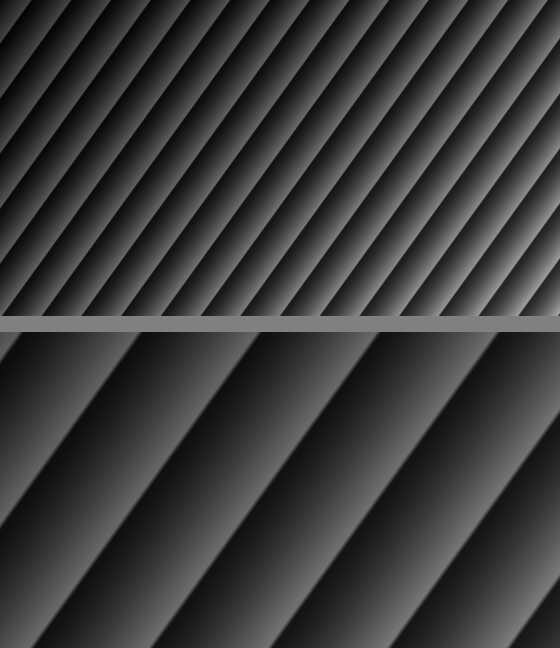
Top, the full canvas; bottom, a detail of the centre.
Write a Shadertoy shader that draws this pattern.

```glsl
const vec2 STRIPE_FREQ = vec2(7.956, -5.745); // repeats per canvas height
const float STRIPE_PHASE = -0.08;
const float EDGE_WIDTH = 0.06;                // share of one repeat
const float RAMP_POWER = 1.3;
const vec2 LIGHT_WEIGHT = vec2(0.6, 0.4);     // rightward, downward
const float LIGHT_CURVE = 1.5;
const vec2 SHADOW_RANGE = vec2(0.015, 0.16);
const vec2 CONTRAST_RANGE = vec2(0.25, 0.52);

// Slow rise from dark to bright, then a short soft drop
float slatProfile(float phase) {
    float ramp = fract(phase);
    float edge = max(EDGE_WIDTH, 1.5 * fwidth(phase));
    float drop = 1.0 - smoothstep(1.0 - edge, 1.0, ramp);
    return pow(ramp, RAMP_POWER) * drop;
}

void mainImage(out vec4 fragColor, in vec2 fragCoord) {
    vec2 uv = fragCoord / iResolution.xy;
    vec2 pos = fragCoord / iResolution.y;

    // Diagonal slats
    float slat = slatProfile(dot(pos, STRIPE_FREQ) + STRIPE_PHASE);

    // Light grows from the upper left to the lower right
    float light = dot(vec2(uv.x, 1.0 - uv.y), LIGHT_WEIGHT);
    float shadow = mix(SHADOW_RANGE.x, SHADOW_RANGE.y, pow(light, LIGHT_CURVE));
    float contrast = mix(CONTRAST_RANGE.x, CONTRAST_RANGE.y, light);

    fragColor = vec4(vec3(shadow + contrast * slat), 1.0);
}
```
